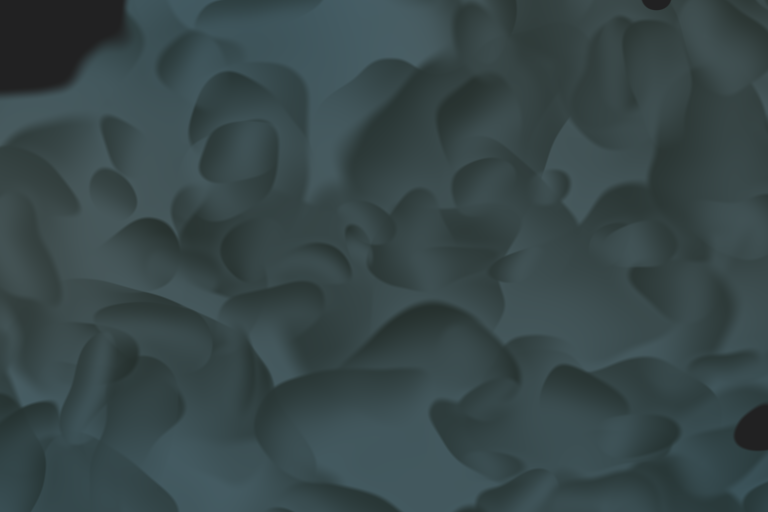
Give the GLSL for this texture, as a WebGL 2 fragment shader.

```glsl
#version 300 es
precision highp float;

#define LAYERS 5
#define BASE_FREQ 2.1
#define FREQ_STEP 1.36
#define WARP 0.085
#define EDGE 0.010
#define GLOW 0.16
#define OPACITY 0.94
#define SHADOW vec3(0.145, 0.195, 0.188)
#define LIGHT vec3(0.292, 0.388, 0.420)
#define VOID vec3(0.130, 0.130, 0.132)

uniform vec2 u_resolution;
out vec4 fragColor;

vec2 hash2(vec2 p) {
    vec3 q = fract(p.xyx * vec3(0.1031, 0.1030, 0.0973));
    q += dot(q, q.yzx + 33.33);
    return fract((q.xx + q.yz) * q.zy);
}

// Two independent channels of smooth value noise, each in 0..1
vec2 noise2(vec2 p) {
    vec2 i = floor(p), f = fract(p);
    f = f * f * f * (f * (f * 6.0 - 15.0) + 10.0);
    vec2 low = mix(hash2(i), hash2(i + vec2(1, 0)), f.x);
    vec2 high = mix(hash2(i + vec2(0, 1)), hash2(i + vec2(1, 1)), f.x);
    return mix(low, high, f.y);
}

vec2 warp(vec2 p, float seed) {
    vec2 broad = noise2(p * 3.3 + seed) - 0.5;
    vec2 lumps = noise2(p * 8.5 + seed * 1.7) - 0.5;
    return p + WARP * (2.0 * broad + 0.65 * lumps);
}

// Paints one lobe over the tone: dark at its crown, dissolving at its foot
float paintLobe(float tone, vec2 offset, vec2 cell, float freq) {
    vec2 shape = hash2(cell + 17.3);
    vec2 look = hash2(cell + 41.9);
    float angle = (look.x - 0.5) * 3.4;
    float radius = mix(0.45, 0.78, shape.x);
    vec2 crown = vec2(sin(angle), cos(angle));
    vec2 side = vec2(crown.y, -crown.x);
    vec2 q = vec2(dot(offset, side), dot(offset, crown)) / radius;
    q /= mix(vec2(0.6, 1.0), vec2(1.0, 0.68), shape.y);
    float r = length(q);

    float softness = EDGE * freq / radius + 0.22 * look.y * look.y;
    float inside = 1.0 - smoothstep(1.0 - softness, 1.0, r);
    float cover = inside * smoothstep(-0.95, 0.25, q.y) * OPACITY;

    float body = mix(0.5, 0.95, fract(look.x * 7.0 + shape.y));
    float rim = mix(0.0, 0.3, fract(look.y * 5.0 + shape.x));
    float shade = smoothstep(-0.7, 0.95, q.y + 0.25 * (r * r - 0.5));

    // Pale haze behind the crown
    float haze = (1.0 - smoothstep(0.8, 1.35, r)) * smoothstep(-0.3, 0.7, q.y);
    tone += GLOW * haze * (1.0 - tone);
    return mix(tone, mix(body, rim, shade), cover);
}

float paintLayer(float tone, vec2 p, float layer) {
    float freq = BASE_FREQ * pow(FREQ_STEP, layer);
    float presence = 0.9 - 0.14 * layer;
    vec2 g = warp(p, 5.0 + layer * 13.7) * freq + layer * 7.31;
    vec2 home = floor(g);
    for (int y = -1; y <= 1; y++) {
        for (int x = -1; x <= 1; x++) {
            vec2 cell = home + vec2(x, y);
            vec2 id = cell + 50.0 + layer * 101.0;
            vec2 center = cell + 0.5 + 0.7 * (hash2(id) - 0.5);
            if (hash2(id + 73.1).x < presence) {
                tone = paintLobe(tone, g - center, id, freq);
            }
        }
    }
    return tone;
}

// Coverage of an open gap shaped as an ellipse
float gap(vec2 p, vec2 center, vec2 size) {
    return 1.0 - smoothstep(0.92, 1.06, length((p - center) / size));
}

void main() {
    vec2 p = gl_FragCoord.xy / u_resolution.y;
    float aspect = u_resolution.x / u_resolution.y;

    // Luminous ground, then lobes from large to small
    vec2 drift = noise2(p * 2.4 + 31.0);
    float tone = mix(0.55, 1.0, drift.x);
    for (int i = 0; i < LAYERS; i++) {
        tone = paintLayer(tone, p, float(i));
    }
    tone = clamp(tone + 0.16 * (drift.y - 0.5), 0.0, 1.05);

    // Slow shift between teal and grey
    vec3 color = mix(SHADOW, LIGHT, tone);
    float grey = noise2(p * 1.9 + 63.0).x;
    color *= mix(vec3(0.94, 1.0, 1.03), vec3(1.08, 0.99, 0.95), grey);

    // Dark gaps at the borders with a lumpy outline
    vec2 lumpy = p + 0.07 * (noise2(p * 11.0 + 9.0) - 0.5);
    float open = gap(lumpy, vec2(0.0, 1.02), vec2(0.27, 0.20));
    open = max(open, gap(lumpy, vec2(aspect, 0.17), vec2(0.07, 0.05)));
    open = max(open, gap(lumpy, vec2(aspect * 0.86, 1.01), vec2(0.03)));
    fragColor = vec4(mix(color, VOID, open), 1.0);
}
```
